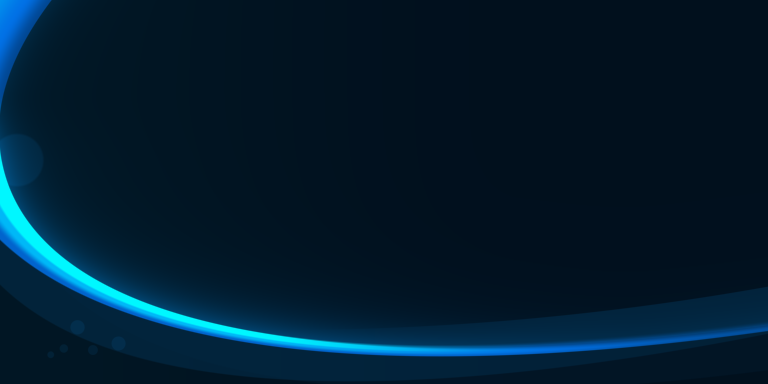
This background is drawn by a Shadertoy shader. Its source:

```glsl
// A glowing ribbon sweeps along a tilted conic over a dark navy field.
// Signed distance to the conic drives the bright folds, the inner glow and
// the dim veils; a few faint discs float near the lower left.

// Units: canvas height = 1, origin at the lower left.
const vec3 NAVY_LEFT  = vec3(0.005, 0.088, 0.142);
const vec3 NAVY_RIGHT = vec3(0.005, 0.062, 0.115);
const vec3 VEIL       = vec3(0.010, 0.165, 0.275);
const vec3 DEEP_BLUE  = vec3(0.005, 0.280, 0.580);
const vec3 BLUE       = vec3(0.005, 0.440, 0.900);
const vec3 SKY        = vec3(0.000, 0.720, 0.970);
const vec3 CYAN       = vec3(0.000, 0.970, 1.000);
const vec3 GLOW       = vec3(0.000, 0.230, 0.380);

const float AXIS_Y     = 0.661;  // height of the leftmost point
const float AXIS_TILT  = 0.35;   // slope of the conic's midline
const float OPENING    = 0.927;  // how quickly the arms spread
const float CLOSING    = 0.098;  // how slowly they come together again
const float UPPER_BEND = 0.318;  // extra lean of the upper arm
const float GLOW_REACH = 0.045;
const int   DISC_COUNT = 5;

// Approximate signed distance to the conic, negative on its inner side.
float conicDistance(vec2 p) {
    float rise = max(p.y - AXIS_Y, 0.0);
    float x = p.x + 0.0026 - UPPER_BEND * rise * rise;
    float h = p.y - AXIS_Y - AXIS_TILT * x;
    float f = h * h - x * (OPENING - CLOSING * x);
    vec2 slope = vec2(-2.0 * AXIS_TILT * h - OPENING + 2.0 * CLOSING * x,
                      2.0 * h);
    return f / max(length(slope), 0.05);
}

// Smooth step of half-width s about an edge.
float past(float edge, float v, float s) {
    return smoothstep(edge - s, edge + s, v);
}

vec2 hash2(float n) {
    return fract(sin(vec2(n * 12.99, n * 78.23) + 1.7) * 43758.5);
}

float disc(vec2 p, vec2 centre, float radius, float s) {
    return 1.0 - past(radius, length(p - centre), s);
}

void mainImage(out vec4 fragColor, in vec2 fragCoord) {
    vec2 p = fragCoord / iResolution.y;
    float px = 0.8 / iResolution.y;
    float d = conicDistance(p);
    float upper = smoothstep(0.56, 0.76, p.y);
    float right = smoothstep(0.65, 1.7, p.x);

    // Background, darker towards the right
    vec3 col = mix(NAVY_LEFT, NAVY_RIGHT, smoothstep(0.0, 1.35, p.x));

    // Dim veil outside the ribbon, with a second fold crossing it
    float outside = past(0.0, d, px);
    float veilWidth = 0.155 - 0.067 * p.x;
    float foldWidth = 0.11 - 0.08 * exp(-p.x / 0.3);
    float veil = outside * (1.0 - past(veilWidth, d, px));
    float fold = outside * (1.0 - past(foldWidth, d, px));
    col = mix(col, VEIL, veil * mix(0.65, 0.55, right));
    col = mix(col, VEIL, fold * 0.2);

    // Rising veil at the lower right, above the ribbon
    float u = p.x - 0.98;
    float crest = 0.145 + 0.035 * u + 0.07 * u * u;
    float panel = (1.0 - past(crest, p.y, px)) * (1.0 - outside);
    col = mix(col, VEIL, panel * 0.65 * smoothstep(0.65, 1.6, p.x));

    // Faint floating discs
    col += VEIL * 0.25 * disc(p, vec2(0.045, 0.583), 0.068, 0.004);
    for (int i = 0; i < DISC_COUNT; i++) {
        vec2 r = hash2(float(i) + 1.0);
        vec2 centre = vec2(0.05, 0.05) + r * vec2(0.32, 0.10);
        float radius = mix(0.007, 0.032, r.x * r.y);
        col += VEIL * 0.25 * disc(p, centre, radius, 0.002);
    }

    // Light spilling into the inner side
    float inner = max(-d, 0.0);
    float spill = mix(1.0, 0.35, upper) * (1.0 - 0.75 * right);
    col += GLOW * spill * (0.65 * exp(-inner / GLOW_REACH)
         + 0.16 * exp(-inner / (3.0 * GLOW_REACH))) * (1.0 - outside);

    // Ribbon: broad at the left, thin at the right, soft on its inner edge
    float width = 0.036 - 0.011 * p.x + 0.05 * exp(-p.x / 0.2) + 0.3 * upper;
    float t = d / width;
    float aa = px / width;
    float soft = mix(px, 0.014, right);
    float ribbon = past(0.0, d, soft) * (1.0 - past(1.0, t, aa));

    // Lower arm: cyan, sky and blue folds that turn blue along the tail
    float hot = 1.0 - smoothstep(0.6, 1.5, p.x);
    vec3 lit = mix(BLUE, CYAN, hot);
    vec3 middle = mix(BLUE, SKY, hot);
    vec3 lower = mix(lit, middle, past(0.48, t, aa + 0.02));
    lower = mix(lower, mix(DEEP_BLUE, BLUE, 0.7), past(0.76, t, aa + 0.10));

    // Upper arm: deep blue at the edge, brighter towards the corner
    vec3 upperBlue = mix(DEEP_BLUE, BLUE, smoothstep(0.0, 0.06, d));
    upperBlue = mix(upperBlue, SKY, 0.5 * smoothstep(0.05, 0.13, d));

    float strength = mix(1.0, 0.65, smoothstep(1.3, 2.0, p.x));
    col = mix(col, mix(lower, upperBlue, upper), ribbon * strength);
    fragColor = vec4(col, 1.0);
}
```
